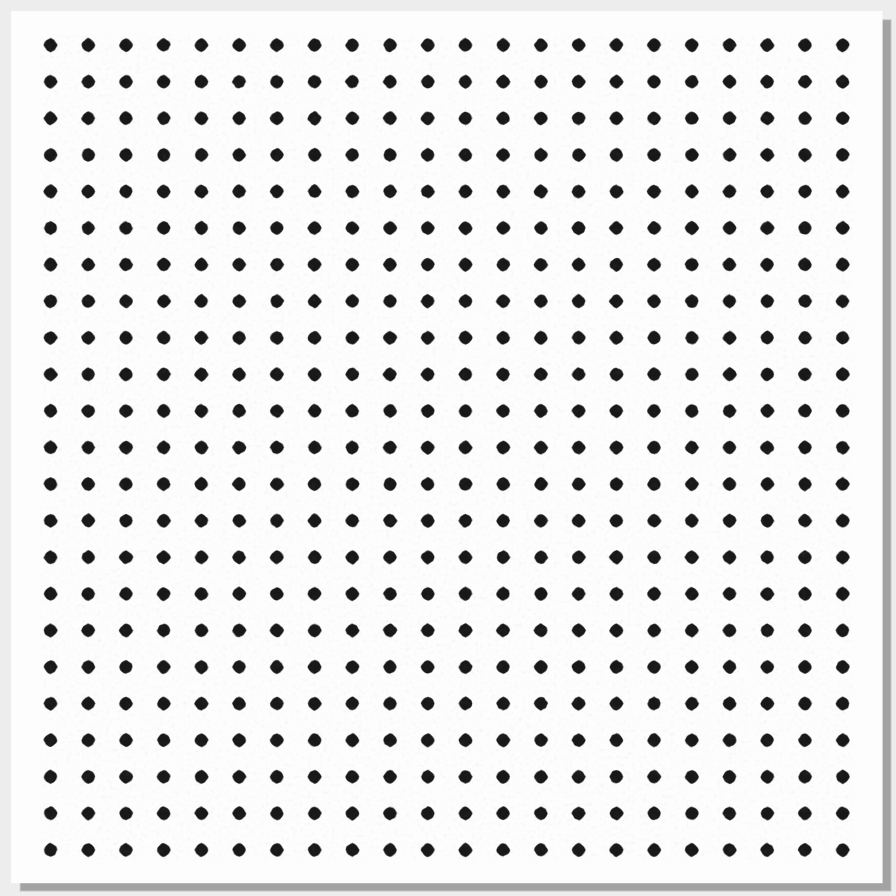
Give the GLSL for this pattern, as a WebGL 2 fragment shader.

```glsl
#version 300 es
precision highp float;

uniform vec2 u_resolution;
out vec4 fragColor;

vec2 hashGradient(vec2 cell) {
    vec2 k = vec2(dot(cell, vec2(127.1, 311.7)), dot(cell, vec2(269.5, 183.3)));
    return fract(sin(k) * 43758.55) * 2.0 - 1.0;
}

float gradientNoise(vec2 p) {
    vec2 i = floor(p), f = fract(p);
    vec2 w = f * f * f * (f * (f * 6.0 - 15.0) + 10.0);
    vec2 e = vec2(1.0, 0.0);
    float low = mix(dot(hashGradient(i), f),
                    dot(hashGradient(i + e.xy), f - e.xy), w.x);
    float high = mix(dot(hashGradient(i + e.yx), f - e.yx),
                     dot(hashGradient(i + e.xx), f - e.xx), w.x);
    return mix(low, high, w.y);
}

float boxDistance(vec2 p, vec2 lower, vec2 upper) {
    vec2 d = abs(p - 0.5 * (lower + upper)) - 0.5 * (upper - lower);
    return length(max(d, 0.0)) + min(max(d.x, d.y), 0.0);
}

float coverage(float dist, float softness) {
    return 1.0 - smoothstep(-softness, softness, dist);
}

void main() {
    float shortSide = min(u_resolution.x, u_resolution.y);
    vec2 uv = gl_FragCoord.xy / shortSide;
    float pixel = 0.75 / shortSide;

    // Grey backdrop and the sheet's offset shadow
    vec3 color = vec3(0.93);
    float shadow = boxDistance(uv, vec2(0.0225, 0.0055), vec2(0.9945, 0.978));
    color = mix(color, vec3(0.64), coverage(shadow, max(pixel, 0.0015)));

    // White sheet with faint speckle around the dot field
    vec2 pitch = vec2(0.0421, 0.04083);
    vec2 firstDot = vec2(0.0564, 0.0514);
    vec2 lastIndex = vec2(21.0, 22.0);
    float field = boxDistance(uv, firstDot, firstDot + pitch * lastIndex);
    float speckle = max(gradientNoise(uv * 230.0), 0.0) * coverage(field - 0.012, 0.006);
    vec3 paper = vec3(0.994) - vec3(0.05, 0.05, 0.06) * speckle;
    float sheet = boxDistance(uv, vec2(0.0124, 0.0143), vec2(0.985, 0.9876));
    color = mix(color, paper, coverage(sheet, pixel));

    // 22 by 23 grid of dots, slightly diamond shaped with uneven rims
    vec2 index = clamp(round((uv - firstDot) / pitch), vec2(0.0), lastIndex);
    vec2 offset = uv - firstDot - index * pitch;
    float diamond = (abs(offset.x) + abs(offset.y)) * 0.82;
    float rim = gradientNoise(uv * 190.0 + index * 3.7) * 0.0011;
    float dotShape = mix(length(offset), diamond, 0.3) - 0.0072 + rim;
    vec3 ink = vec3(0.095) + 0.05 * max(gradientNoise(uv * 150.0), 0.0);
    color = mix(color, ink, coverage(dotShape, max(pixel, 0.0011)));

    fragColor = vec4(color, 1.0);
}
```
